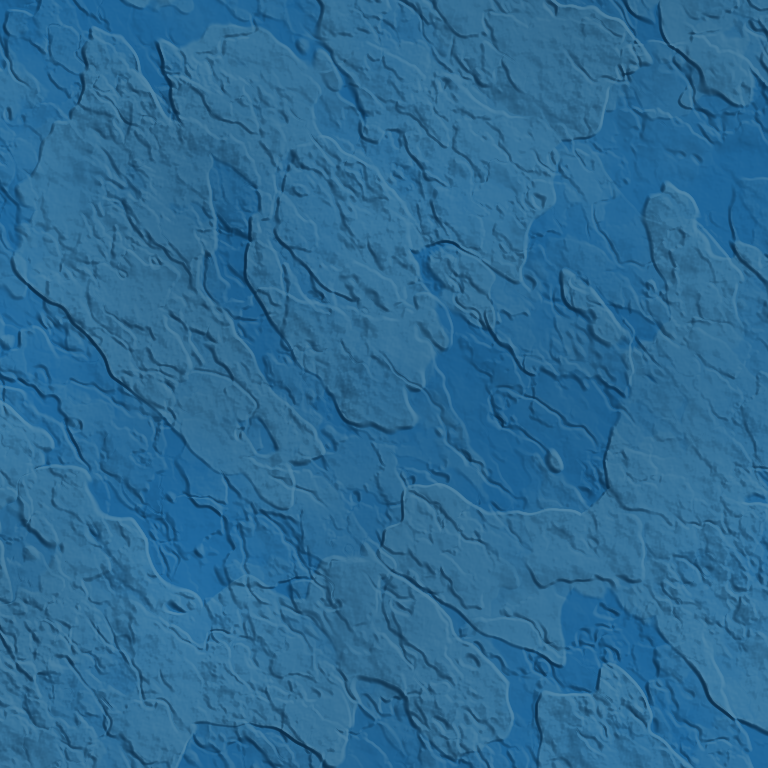
A three.js fragment shader for this texture:

```glsl
// Weathered blue plaster: rough flaking plates over smooth paint, lit from the upper right.
varying vec2 vUv;

const vec3 SHADOW_BLUE = vec3(0.02, 0.14, 0.24);
const vec3 SMOOTH_BLUE = vec3(0.115, 0.385, 0.585);
const vec3 ROUGH_BLUE = vec3(0.21, 0.445, 0.60);
const vec3 GLINT_BLUE = vec3(0.44, 0.62, 0.72);
const vec2 GRAIN_DIR = vec2(0.64, -0.77);   // plates run from upper left to lower right
const vec2 GRAIN_STRETCH = vec2(0.72, 1.12);
const vec2 LIGHT_DIR = vec2(0.75, 0.66);
const float LIGHT_STEP = 0.0032;
const float PLATE_SCALE = 4.2;
const float PLATE_REACH = 0.5;
const float EDGE_WIDTH = 0.0042;
const float WARP = 1.35;
const float GRAIN_SCALE = 46.0;
const float GRAIN_HEIGHT = 1.45;
const float CREASE_HEIGHT = 0.6;
const float PIT_SCALE = 16.0;
const float PIT_SHARE = 0.1;

float hash(vec2 p) {
  vec3 q = fract(vec3(p.xyx) * 0.1031);
  q += dot(q, q.yzx + 33.33);
  return fract((q.x + q.y) * q.z);
}

vec2 hash2(vec2 p) {
  return vec2(hash(p), hash(p + 57.3));
}

float noise(vec2 p) {
  vec2 i = floor(p), f = fract(p);
  f = f * f * (3.0 - 2.0 * f);
  return mix(mix(hash(i), hash(i + vec2(1.0, 0.0)), f.x),
             mix(hash(i + vec2(0.0, 1.0)), hash(i + 1.0), f.x), f.y);
}

float fbm(vec2 p) {
  float sum = 0.0, amp = 0.5;
  for (int i = 0; i < 4; i++) {
    sum += amp * noise(p);
    p = mat2(1.6, 1.2, -1.2, 1.6) * p + 7.1;
    amp *= 0.5;
  }
  return sum;
}

// Distance to the nearest scattered point, and that point's random value.
vec2 cells(vec2 p) {
  vec2 i = floor(p), best = vec2(9.0, 0.0);
  for (int y = -1; y <= 1; y++) {
    for (int x = -1; x <= 1; x++) {
      vec2 c = i + vec2(float(x), float(y));
      float d = length(c + hash2(c) - p);
      if (d < best.x) best = vec2(d, hash(c + 19.7));
    }
  }
  return best;
}

vec2 alongGrain(vec2 p) {
  return GRAIN_STRETCH * vec2(dot(p, GRAIN_DIR), dot(p, vec2(-GRAIN_DIR.y, GRAIN_DIR.x)));
}

// Returns height and roughness of the plaster.
vec2 surface(vec2 p) {
  vec2 g = alongGrain(p) + 10.0;
  float height = 0.0, rough = 0.0, scale = PLATE_SCALE, amp = 1.15;

  // Ragged plates in four sizes, with edges that fade in and out
  for (int i = 0; i < 4; i++) {
    float seed = 13.7 * float(i);
    vec2 q = g * scale + seed;
    q += WARP * (vec2(fbm(q * 1.6), fbm(q * 1.6 + 31.7)) - 0.47);
    float edge = EDGE_WIDTH * scale;
    float plate = 1.0 - smoothstep(PLATE_REACH - edge, PLATE_REACH + edge, cells(q).x);
    float fade = smoothstep(0.35, 0.75, noise(p * 10.0 + seed + 3.0));
    height += amp * plate * mix(0.06, 1.0, fade);
    rough += plate * exp2(-float(i) - 1.0);
    scale *= 1.75;
    amp *= 0.75;
  }
  rough = smoothstep(0.1, 0.75, rough);

  // Wandering creases and fine grain
  float crease = abs(fbm(g * 14.0) - 0.47);
  float broken = smoothstep(0.4, 0.8, noise(p * 13.0));
  height -= CREASE_HEIGHT * (1.0 - smoothstep(0.0, 0.04, crease)) * broken;
  float patchy = 0.35 + 0.95 * noise(p * 9.0 + 41.0);
  height += GRAIN_HEIGHT * mix(0.22, patchy, rough) * fbm(p * GRAIN_SCALE);

  // Sparse small pits
  vec2 pit = cells(g * PIT_SCALE + 0.25 * noise(p * 60.0));
  height -= 0.9 * step(1.0 - PIT_SHARE, pit.y) * (1.0 - smoothstep(0.06, 0.16, pit.x));
  return vec2(height, rough);
}

void main() {
  vec2 p = vUv;
  vec2 toLight = LIGHT_DIR * LIGHT_STEP;
  vec2 here = surface(p);
  float behind = surface(p - toLight).x;
  float ahead = surface(p + toLight).x;

  // Slopes facing away from the light and hollows darken, crests catch it
  float rise = ahead - behind;
  float crest = 2.0 * here.x - ahead - behind;
  float shade = max(rise - 0.8 * crest, 0.0);
  float glint = max(crest - 0.55 * rise, 0.0);

  float wear = 1.05 * here.y + 1.1 * (fbm(p * 8.0 + 5.0) - 0.47);
  vec3 color = mix(SMOOTH_BLUE, ROUGH_BLUE, clamp(wear, 0.0, 1.0));
  color *= 0.94 + 0.13 * noise(p * 4.0 + 23.0);
  color = mix(color, SHADOW_BLUE, 0.9 * (1.0 - exp(-0.95 * shade)));
  color = mix(color, GLINT_BLUE, 0.45 * (1.0 - exp(-1.2 * glint)));
  gl_FragColor = vec4(color, 1.0);
}
```
